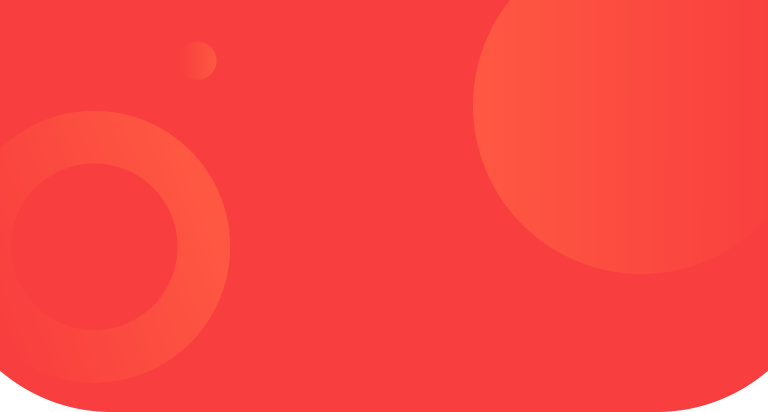
Reproduce this background procedurally as a Shadertoy shader.

```glsl
// A flat red panel with rounded lower corners over white, decorated with a
// large disc, a ring and a small dot. Each shape is a distance function
// filled with a linear orange gradient that fades into the panel red.

// Antialiased coverage of a signed distance, in units of canvas height
float coverage(float dist) {
    return clamp(0.5 - dist * iResolution.y, 0.0, 1.0);
}

float circle(vec2 p, vec2 center, float radius) {
    return length(p - center) - radius;
}

// Linear ramp: 0 at point a, 1 at point b
float ramp(vec2 p, vec2 a, vec2 b) {
    vec2 axis = b - a;
    return clamp(dot(p - a, axis) / dot(axis, axis), 0.0, 1.0);
}

void mainImage(out vec4 fragColor, in vec2 fragCoord) {
    vec2 p = fragCoord / iResolution.y;
    float aspect = iResolution.x / iResolution.y;

    vec3 panelRed = vec3(0.973, 0.243, 0.243);
    vec3 glowOrange = vec3(0.996, 0.345, 0.259);

    // Large disc, brightest on its left side
    float disc = coverage(circle(p, vec2(1.557, 0.744), 0.409));
    float glow = disc * ramp(p, vec2(1.935, 0.744), vec2(1.148, 0.750));

    // Ring, brightest toward the upper right
    vec2 ringCenter = vec2(0.2287, 0.401);
    float ringDist = max(circle(p, ringCenter, 0.330),
                         -circle(p, ringCenter, 0.2022));
    vec2 ringAxis = vec2(0.280, 0.110);
    glow += coverage(ringDist)
          * ramp(p, ringCenter - ringAxis, ringCenter + ringAxis);

    // Small dot, fading out on its left side
    float dot1 = coverage(circle(p, vec2(0.4793, 0.8525), 0.0463));
    glow += dot1 * ramp(p, vec2(0.438, 0.8525), vec2(0.522, 0.8525));

    vec3 color = mix(panelRed, glowOrange, glow);

    // Panel outline: rounded lower corners reaching past both sides
    vec2 corner = vec2(max(abs(p.x - 0.5 * aspect) - 0.662, 0.0),
                       min(p.y - 0.414, 0.0));
    color = mix(vec3(1.0), color, coverage(length(corner) - 0.414));

    fragColor = vec4(color, 1.0);
}
```
